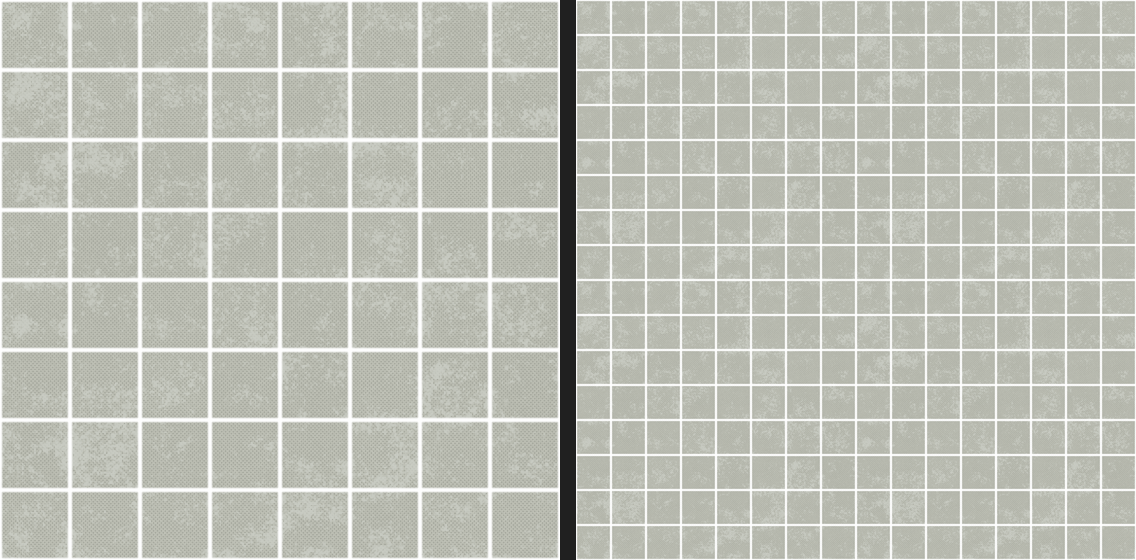
Left: one tile. Right: repeated 2 by 2.
A Shadertoy shader for this pattern:

```glsl
// Square mosaic of grey-green tiles with soft white grout between them.
// Each tile carries a staggered grid of fine dots, worn by pale speckles
// from wrapping value noise whose strength differs from tile to tile.

const float TILES = 8.0;
const float DOTS_PER_TILE = 18.0;

const vec3 GLAZE = vec3(0.735, 0.743, 0.700);
const vec3 DOT = vec3(0.635, 0.645, 0.605);
const vec3 WORN = vec3(0.800, 0.812, 0.780);
const vec3 GROUT = vec3(0.995);

float hash(vec2 p, float seed) {
    vec3 q = fract(vec3(p.xyx) * 0.1031 + seed * 0.137);
    q += dot(q, q.yzx + 33.33);
    return fract((q.x + q.y) * q.z);
}

// Value noise on the unit canvas, repeating after "cells" cells
float wrapNoise(vec2 uv, float cells, float seed) {
    vec2 p = uv * cells;
    vec2 i = floor(p);
    vec2 f = fract(p);
    f = f * f * (3.0 - 2.0 * f);
    vec2 a = mod(i, cells);
    vec2 b = mod(i + 1.0, cells);
    float low = mix(hash(a, seed), hash(vec2(b.x, a.y), seed), f.x);
    float high = mix(hash(vec2(a.x, b.y), seed), hash(b, seed), f.x);
    return mix(low, high, f.y);
}

// Signed distance to a square with rounded corners
float roundedSquare(vec2 p, float halfSize, float radius) {
    vec2 q = abs(p) - halfSize + radius;
    return length(max(q, 0.0)) + min(max(q.x, q.y), 0.0) - radius;
}

// Dots at the corners and centres of unit cells
float staggeredDots(vec2 p, float radius, float blur) {
    float corner = length(fract(p + 0.5) - 0.5);
    float centre = length(fract(p) - 0.5);
    return 1.0 - smoothstep(radius - blur, radius + blur, min(corner, centre));
}

// Pale speckles gathered into loose patches
float wearMask(vec2 uv, float amount) {
    float patches = 0.65 * wrapNoise(uv, TILES * 3.0, 1.0)
                  + 0.35 * wrapNoise(uv, TILES * 8.0, 2.0);
    float speckle = 0.6 * wrapNoise(uv, TILES * 40.0, 3.0)
                  + 0.4 * wrapNoise(uv, TILES * 22.0, 4.0);
    float level = 0.5 * (patches + speckle) + 0.14 * (amount - 0.5);
    return smoothstep(0.50, 0.74, level);
}

void mainImage(out vec4 fragColor, in vec2 fragCoord) {
    vec2 uv = fragCoord / iResolution.xy;
    vec2 grid = uv * TILES;
    vec2 tile = mod(floor(grid), TILES);
    vec2 local = fract(grid) - 0.5;
    float pixel = TILES / min(iResolution.x, iResolution.y);

    // Glaze with a faint tone shift per tile and fine grain
    float tone = 0.012 * (hash(tile, 5.0) - 0.5);
    float grain = 0.030 * (wrapNoise(uv, TILES * 48.0, 6.0) - 0.5);
    vec3 color = GLAZE + tone + grain;

    // Printed dots, partly hidden by wear
    float blur = max(0.06, 0.5 * pixel * DOTS_PER_TILE);
    float dots = staggeredDots(local * DOTS_PER_TILE, 0.20, blur);
    color = mix(color, DOT, 0.85 * dots);
    color = mix(color, WORN, 0.75 * wearMask(uv, hash(tile, 7.0)));

    // Soft grout
    float edge = roundedSquare(local, 0.47, 0.018);
    float softness = max(0.019, 0.5 * pixel);
    color = mix(color, GROUT, smoothstep(-softness, softness, edge));

    fragColor = vec4(color, 1.0);
}
```
